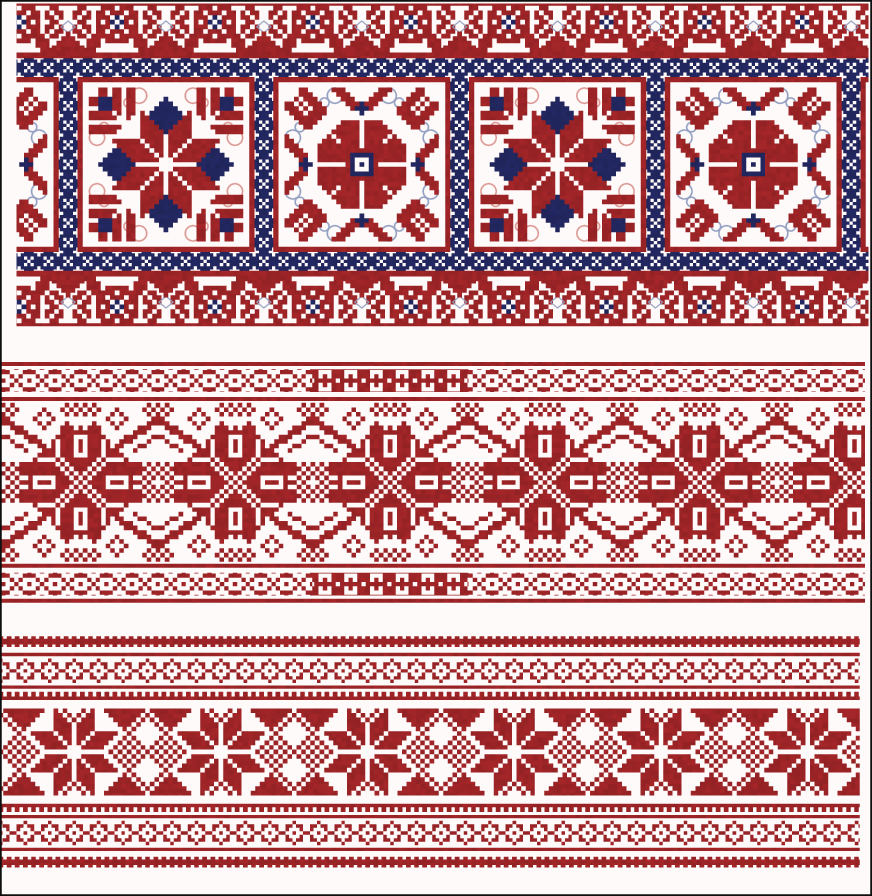
This pattern is drawn by a Shadertoy shader. Its source:

```glsl
// Three bands of cross-stitch embroidery on white cloth inside a thin dark frame.
// Motifs are rules on integer stitch coordinates, folded by symmetry and repeated
// along each band; a small sample grid smooths the stitch edges.
const int CLOTH = 0, RED = 1, NAVY = 2, PALE_RED = 3, PALE_BLUE = 4, DARK = 5;
const vec2 SHEET = vec2(746, 768); // design units, y pointing down

float hash(vec2 p) { return fract(sin(dot(p, vec2(41.3, 289.1))) * 4375.5); }
float wrap(float x, float period) { return (fract(x / period + 0.5) - 0.5) * period; }
bool within(float x, float lo, float hi) { return x >= lo && x < hi; }
bool ring(vec2 p, vec2 c, float r) { return abs(length(p - c) - r) < 0.7; }

// Mirrored stitch index inside a horizontal repeat
ivec2 fold(vec2 p, float period, float cell) {
  return ivec2(floor(abs(vec2(wrap(p.x, period), p.y)) / cell + 0.5));
}

// Eight slanted petals; u and w are the smaller and larger coordinates
bool starPetal(int u, int w, int size) { return u >= 1 && u <= size && w > u && w - u <= size + 1; }

int starTile(int u, int w) {
  if (starPetal(u, w, 5)) return RED;
  if (u + abs(w - 10) <= 4 && w - u >= 7) return NAVY;
  if (abs(u - 13) <= 1 && abs(w - 13) <= 1) return NAVY;
  return u >= 7 && w <= 16 && u + w >= 18 && u % 3 != 0 && w != u ? RED : CLOTH;
}

int rosetteTile(int u, int w) {
  int d = w - u, s = u + w;
  if (w <= 2) return w == 1 ? CLOTH : NAVY;
  if (u + abs(w - 12) <= 1) return NAVY;
  bool petals = w <= 9 && s <= 13 && !(u == 0 && w > 3) && !(d == 0 && w > 4);
  bool wings = w >= 12 && w <= 16 && abs(d - 11) <= 1;
  bool bud = u >= 8 && w <= 16 && d <= 4 && s >= 19 && s <= 29 && !(d == 1 && s > 22);
  return petals || wings || bud ? RED : CLOTH;
}

// Small navy blossoms between the panels
int blossoms(vec2 p, float period) {
  ivec2 g = fold(p, period, period / 6.0);
  return g.x + g.y <= 4 && !(g.x == g.y && g.x < 2) ? NAVY : CLOTH;
}

// Outer flowers; v is the distance from the band axis
int edgeFlowers(float x, float v, float period) {
  float mid = x - period * 0.5;
  ivec2 g = fold(vec2(x, v - 122.0), period, 4.0);
  ivec2 peak = fold(vec2(mid, v - 96.0), period, 4.0);
  int u = min(g.x, g.y), w = max(g.x, g.y);
  if (v > 136.0 || peak.x + peak.y <= 4) return RED;
  if (abs(abs(wrap(mid, period)) + 1.2 * abs(v - 118.0) - 6.0) < 0.8) return PALE_BLUE;
  if (w <= 1) return u == w ? CLOTH : NAVY;
  bool petals = w <= 4 && u + w <= 6 && !(u == 0 && w == 3) && !(u == w && w == 2);
  bool leaf = v < 118.0 && g.x >= 2 && abs(g.x - 3 - g.y / 2) <= 1 && g.y >= 3;
  bool sprig = g.x >= 6 && g.x <= 9 && g.y <= 3 && (g.x + g.y) % 3 != 0;
  return petals || leaf || sprig ? RED : CLOTH;
}

int panelBand(float x, float y) {
  const float PITCH = 167.5, LINK = PITCH / 10.0;
  float v = abs(y), rail = abs(wrap(x - PITCH * 0.5, PITCH));
  if (v > 96.0) return edgeFlowers(x - PITCH * 0.25, v, PITCH * 0.5);
  if (v > 91.0) return RED;
  if (v > 75.0) return blossoms(vec2(x, v - 83.0), LINK);
  if (rail < 8.0) return blossoms(vec2(y, rail), LINK);
  if (v > 70.5 || rail < 12.5) return RED;
  vec2 q = abs(vec2(wrap(x, PITCH), y));
  q = vec2(min(q.x, q.y), max(q.x, q.y));
  ivec2 g = ivec2(floor(q / 4.0 + 0.5));
  bool isStar = mod(floor(x / PITCH + 0.5), 2.0) < 0.5;
  int ink = isStar ? starTile(g.x, g.y) : rosetteTile(g.x, g.y);
  bool curl = ring(q, vec2(23, 59), 6.5) || ring(q, vec2(32, 53), 4.0);
  return ink == CLOTH && curl ? (isStar ? PALE_RED : PALE_BLUE) : ink;
}

// Interlaced border; the bold version closes most gaps
bool braid(vec2 p, bool bold) {
  ivec2 g = fold(p, 22.0, 22.0 / 6.0);
  if (bold) return g.y == 2 ? g.x < 2 : g.x != 2 * g.y;
  return g.y == 2 ? g.x < 2 : (g.y == 1 ? g.x == 2 : g.x % 3 == 0);
}

bool tulipBand(float x, float y) {
  const float PITCH = 132.4;
  float v = abs(y);
  if (abs(v - 71.5) < 1.7 || abs(v - 101.5) < 1.7) return true;
  if (v > 77.5) return v < 97.0 && braid(vec2(x, v - 87.2), within(x, 198.0, 331.0));
  ivec2 g = fold(vec2(x, y), PITCH, PITCH / 34.0);
  int u = min(g.x, g.y), w = max(g.x, g.y), c = 17 - g.x, b = g.y, h = abs(w - 8);
  if (b > 17) return false;
  bool hole = u <= 1 && h <= 2 && !(u == 0 && h <= 1);
  bool tulip = u <= min(w - 2, 4) && (w <= 13 - abs(u - 3) || (u == 0 && w <= 12)) && !hole;
  bool hook = (u == 6 && w >= 7 && w <= 9) || (u == 5 && w == 10) || (u == w && w <= 10);
  int roof = c * 2 / 3 + b;
  bool arch = c <= 9 && (roof == 13 || roof == 14 || (c <= 5 && roof == 10));
  bool knot = c <= 4 && b <= 4 && c + b > 0 && (c + b) % 2 == 0;
  bool crown = b >= 15 && (g.x <= 4 || c <= 3) && (g.x + b) % 2 == 0;
  return tulip || hook || arch || knot || crown || abs(g.x - 8) + abs(b - 14) == 2;
}

bool starBand(float x, float y) {
  const float PITCH = 125.5;
  float v = abs(y), tooth = abs(wrap(x, PITCH / 18.0)) < 2.0 ? 1.0 : 0.0;
  if (abs(v - 94.5) < 2.4 + 2.2 * tooth || within(v, 44.5, 47.5 + 4.0 * tooth)) return true;
  if (abs(v - 55.5) < 1.4 || abs(v - 83.5) < 1.4) return true;
  ivec2 f = fold(vec2(x, v - 69.5), PITCH / 6.0, PITCH / 42.0);
  if (v > 48.0) return f.x + f.y == 3 || f == ivec2(2) || f == ivec2(0);
  ivec2 g = fold(vec2(x, y), PITCH, PITCH / 32.0);
  int c = 16 - g.x, b = g.y;
  if (b > 9) return false;
  bool window = c + abs(b - 4) <= 3, lattice = c + b <= 8 && (c + b) % 2 == 0;
  bool fill = !window && (lattice || b >= 5 + abs(c - 5));
  return fill || starPetal(min(g.x, b), max(g.x, b), 4) || (g.x <= 2 && b == 7 + g.x);
}

int pattern(vec2 p) {
  vec2 rim = min(p, SHEET - p);
  if (min(rim.x, rim.y) < 1.5) return DARK;
  if (within(p.y, 3.0, 279.5) && within(p.x, 14.0, 743.0)) return panelBand(p.x - 142.0, p.y - 141.0);
  bool middle = within(p.y, 310.0, 518.0) && p.x < 740.0 && tulipBand(p.x - 69.0, p.y - 413.5);
  bool lower = within(p.y, 544.0, 745.0) && p.x < 735.5 && starBand(p.x - 63.5, p.y - 644.5);
  return middle || lower ? RED : CLOTH;
}

vec3 thread(int ink, vec2 p) {
  float shade = 0.94 + 0.12 * hash(floor(p / 4.0));
  if (ink == RED) return vec3(0.61, 0.14, 0.15) * shade;
  if (ink == NAVY) return vec3(0.13, 0.15, 0.37) * shade;
  if (ink == PALE_RED) return vec3(0.86, 0.6, 0.58);
  if (ink == PALE_BLUE) return vec3(0.58, 0.63, 0.76);
  return ink == DARK ? vec3(0.06) : vec3(1, 0.98, 0.98);
}

void mainImage(out vec4 fragColor, in vec2 fragCoord) {
  vec3 sum = vec3(0);
  for (int i = 0; i < 16; i++) {
    vec2 offset = (vec2(i % 4, i / 4) - 1.5) * 0.3;
    vec2 p = (fragCoord + offset) / iResolution.xy;
    p = vec2(p.x, 1.0 - p.y) * SHEET;
    sum += thread(pattern(p), p);
  }
  fragColor = vec4(sum / 16.0, 1);
}
```
